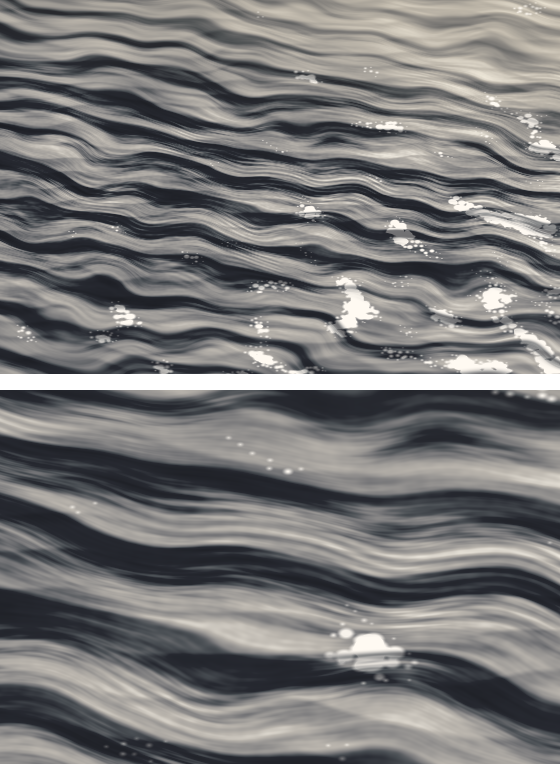
Top: the whole. Bottom: its middle third, enlarged.
Reproduce this texture procedurally as a Shadertoy shader.

```glsl
const vec3 INK = vec3(0.15, 0.16, 0.19);
const vec3 SLATE = vec3(0.29, 0.31, 0.33);
const vec3 STEEL = vec3(0.46, 0.46, 0.47);
const vec3 SILVER = vec3(0.60, 0.59, 0.58);
const vec3 SAND = vec3(0.73, 0.71, 0.68);
const vec3 GLOW = vec3(0.92, 0.90, 0.86);
const vec3 GLINT = vec3(1.0, 0.98, 0.95);

vec2 hash2(vec2 p) {
    vec3 h = fract(p.xyx * vec3(0.1031, 0.1030, 0.0973));
    h += dot(h, h.yzx + 33.33);
    return fract((h.xx + h.yz) * h.zy);
}

float gradientDot(vec2 cell, vec2 offset) {
    float angle = 6.2832 * hash2(cell).x;
    return dot(vec2(cos(angle), sin(angle)), offset);
}

float gradientNoise(vec2 p) {
    vec2 i = floor(p), f = p - i;
    vec2 u = f * f * f * (f * (f * 6.0 - 15.0) + 10.0);
    vec2 e = vec2(1.0, 0.0);
    float low = mix(gradientDot(i, f), gradientDot(i + e, f - e), u.x);
    float high = mix(gradientDot(i + e.yx, f - e.yx), gradientDot(i + 1.0, f - 1.0), u.x);
    return 1.4 * mix(low, high, u.y);
}

// Detail controls how much of the finer octaves survives the blur
float fbm(vec2 p, float detail) {
    float sum = 0.0, gain = 0.6;
    for (int i = 0; i < 4; i++) {
        sum += gain * gradientNoise(p);
        p = p * 2.03 + 17.3;
        gain *= mix(0.3, 0.65, detail);
    }
    return sum;
}

// Height measured along the tilted, perspective-compressed wave rows
float wavePhase(vec2 p, float tilt) {
    float y = p.y + tilt * p.x;
    float bend = 0.6 * gradientNoise(p * vec2(2.6, 4.0))
               + 0.32 * gradientNoise(p * vec2(6.5, 8.0) + 31.0);
    return 9.0 * y + 2.6 * y * y + bend;
}

// Dark wave face: crisp crest above, feathered foot below
float waveFace(float phase, float x, float streak, float edge) {
    float row = floor(phase);
    float depth = 1.0 - fract(phase);
    float reach = 0.43 + 0.5 * gradientNoise(vec2(x * 3.2, row * 7.37 + 0.5));
    reach = clamp(reach, 0.06, 0.66);
    float foot = smoothstep(reach * 0.45, reach + 0.3, depth + 0.32 * streak);
    return smoothstep(0.0, edge, depth) * (1.0 - foot) * (1.0 - smoothstep(0.85, 1.0, depth));
}

// Patches of fine capillary ripples
float ripples(vec2 p, float phase) {
    float patchMask = smoothstep(0.0, 0.45, gradientNoise(p * vec2(5.0, 9.0) + 71.0));
    float lines = sin(phase * 42.0 + p.x * 22.0 + 7.0 * gradientNoise(p * vec2(7.0, 10.0)));
    return patchMask * lines;
}

// Clustered sun glints, densest at the lower right
float glints(vec2 p, float scale, float softness) {
    vec2 g = p * scale, home = floor(g);
    float sum = 0.0;
    for (int j = -1; j <= 1; j++) {
        for (int i = -1; i <= 1; i++) {
            vec2 cell = home + vec2(i, j);
            vec2 h = hash2(cell + 5.0);
            vec2 c = cell + 0.15 + 0.7 * h;
            vec2 site = c / scale;
            float cluster = gradientNoise((site + vec2(0.0, 0.3 * site.x)) * vec2(8.0, 14.0) + 9.0);
            cluster += 0.33 * site.x - 0.5 * site.y;
            float size = 0.75 * smoothstep(0.44, 0.85, cluster) * (0.35 + hash2(cell + 91.0).x);
            float d = length((g - c) * vec2(0.75, 1.15));
            sum += step(0.02, size) * (1.0 - smoothstep(size - softness, size + softness, d));
        }
    }
    return min(sum, 1.0);
}

vec3 waterColor(float tone) {
    vec3 ramp[6] = vec3[6](INK, SLATE, STEEL, SILVER, SAND, GLOW);
    float s = clamp(tone, 0.0, 1.0) * 5.0;
    vec3 color = ramp[0];
    for (int i = 1; i < 6; i++) {
        color = mix(color, ramp[i], clamp(s - float(i - 1), 0.0, 1.0));
    }
    return color * (1.0 + 0.6 * clamp(tone, -0.5, 0.0));
}

void mainImage(out vec4 fragColor, in vec2 fragCoord) {
    vec2 p = fragCoord / iResolution.y;
    float focusOffset = (p.y - 0.46) / 0.3;
    float focus = exp(-focusOffset * focusOffset);

    // Main swell and a weaker set of shorter waves
    float phase = wavePhase(p, 0.17);
    float minor = 1.55 * wavePhase(p + vec2(4.7, 0.23), 0.09);
    float streak = fbm(vec2(p.x * 4.5 + 0.3 * phase, phase * 3.6), focus);
    float edge = mix(0.22, 0.09, focus);
    float distance = smoothstep(0.55, 1.15, p.y + 0.22 * (p.x - 0.75));
    float face = waveFace(phase, p.x, streak, edge) * (1.0 - 0.55 * distance);
    float chop = waveFace(minor, p.x + 3.0, streak, edge * 1.4) * (1.0 - 0.6 * distance);

    // Reflected sky, broken by streaks and ripples
    float tone = 0.69 - 0.66 * face - 0.2 * chop;
    tone += 0.3 * streak * (1.0 - 0.5 * distance);
    tone += 0.16 * gradientNoise(p * vec2(3.0, 6.0) + 50.0);
    tone += 0.12 * (p.x - 0.75) + 0.08 * distance;
    tone += 0.13 * focus * ripples(p, phase);
    tone += 0.035 * focus * gradientNoise(p * vec2(90.0, 150.0));
    vec3 color = waterColor(tone);
    color += vec3(0.02, 0.01, -0.015) * distance;

    float sparkle = glints(p, 75.0, mix(0.3, 0.16, focus)) * mix(1.0, 0.35, face);
    fragColor = vec4(mix(color, GLINT, sparkle), 1.0);
}
```
